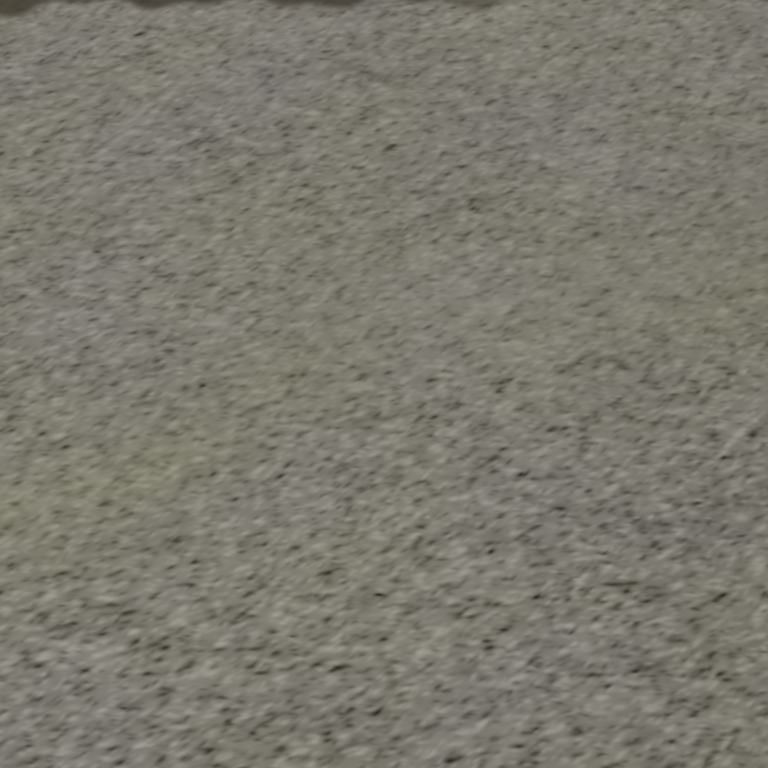
Reproduce this texture procedurally as a three.js fragment shader.

```glsl
// Draws a weathered gravel ground receding upwards, with soft slanted grains and faint tinted patches.
varying vec2 vUv;

float hash(vec2 p) {
  p = fract(p * vec2(0.1031, 0.1137));
  p += dot(p, p.yx + 33.33);
  return fract((p.x + p.y) * p.x * 7.13 + p.y * 19.7);
}

// Cellular noise: one soft, tilted, light or dark grain per cell, around zero.
float grains(vec2 p) {
  vec2 cell = floor(p);
  float sum = 0.0;
  for (int j = -1; j <= 1; j++) {
    for (int i = -1; i <= 1; i++) {
      vec2 id = cell + vec2(float(i), float(j));
      vec2 jitter = vec2(hash(id + 211.0), hash(id + 467.0));
      vec2 d = p - id - jitter;
      float tilt = 1.6 * (hash(id + 733.0) - 0.4);
      float c = cos(tilt), s = sin(tilt);
      d = vec2(c * d.x + s * d.y, c * d.y - s * d.x);
      float tone = 2.0 * hash(id + 911.0) - 1.0;
      sum += tone * exp(-4.0 * d.x * d.x - 9.0 * d.y * d.y);
    }
  }
  return sum;
}

// Layered sines for broad, irregular patches, about -1 to 1.
float patches(vec2 p) {
  float sum = 0.0, amplitude = 0.5;
  for (int i = 0; i < 4; i++) {
    sum += amplitude * sin(p.x + 1.3 * sin(p.y * 0.8)) * cos(p.y + sin(p.x * 0.7));
    p = mat2(1.5, 1.1, -1.1, 1.5) * p + 2.7;
    amplitude *= 0.6;
  }
  return sum;
}

void main() {
  vec2 uv = vUv;

  // Grains shrink with distance and rise gently to the right.
  vec2 ground = vec2((uv.x - 0.5) * (1.0 + 0.35 * uv.y), uv.y + 0.25 * uv.y * uv.y);
  vec2 slant = vec2(ground.x + 0.2 * ground.y, ground.y - 0.24 * ground.x) + 3.0;

  // Three grain sizes, warped a little so that the rows break up.
  vec2 warp = 0.004 * vec2(sin(slant.y * 61.0), sin(slant.x * 47.0 + slant.y * 23.0));
  float grit = 0.105 * grains((slant + warp) * vec2(48.0, 92.0))
             + 0.075 * grains((slant - warp) * vec2(76.0, 124.0) + 37.0)
             + 0.030 * grains((slant + warp) * vec2(21.0, 40.0) + 71.0);
  grit -= 2.2 * grit * grit;

  // Worn, calmer band across the middle.
  float band = uv.y - 0.36 - 0.35 * uv.x + 0.04 * sin(uv.x * 9.0);
  float worn = exp(-90.0 * band * band);
  grit *= mix(1.2, 0.8, smoothstep(0.1, 0.9, uv.y)) * (1.0 - 0.25 * worn);

  // Broad shade and tint: olive dust against cool grey stone.
  float shade = patches(slant * vec2(7.0, 13.0));
  float dust = patches(slant * vec2(6.0, 11.0) + 5.0) + 0.6 * worn;
  vec3 color = vec3(0.489, 0.480, 0.440) + grit + 0.014 * shade + 0.008 * worn;
  color += dust * vec3(0.002, 0.003, -0.016);
  color -= 0.018 * smoothstep(0.5, 1.1, uv.x - 0.4 * uv.y + 0.2);

  // Faint shadowed dent near the top.
  vec2 dent = uv - vec2(0.49, 0.9);
  dent.y += 0.16 * dent.x + 0.005 * sin(dent.x * 55.0);
  color -= 0.075 * exp(-330.0 * dent.x * dent.x - 18000.0 * dent.y * dent.y);

  // Ragged brown shade along the far edge, strongest at the left corner.
  float ragged = 0.006 * sin(uv.x * 31.0 + 1.2) + 0.004 * sin(uv.x * 73.0);
  float reach = 0.004 + ragged + 0.012 * exp(-18.0 * uv.x);
  float edge = smoothstep(-0.006, 0.008, uv.y - 1.0 + reach) * (1.0 - smoothstep(0.45, 0.85, uv.x));
  color = mix(color, vec3(0.24, 0.22, 0.17), 0.75 * edge);

  gl_FragColor = vec4(color, 1.0);
}
```
